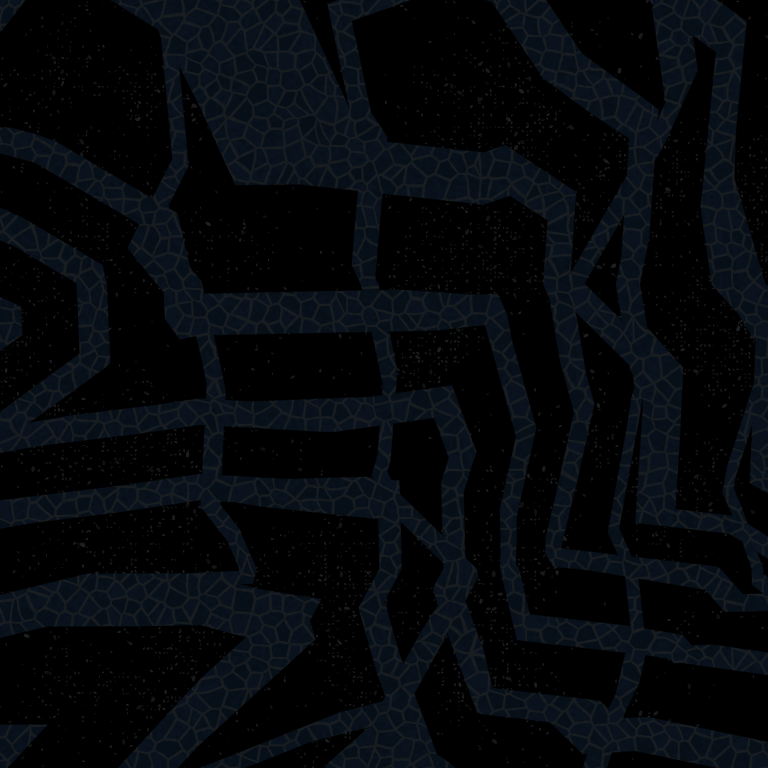
Write a WebGL 1 fragment shader that draws this pattern.

```glsl
precision highp float;
// Angular navy bands with a fine crackle, over black shards dusted with grey flecks.
uniform vec2 u_resolution;

vec2 hash2(vec2 p) {
  return fract(sin(vec2(dot(p, vec2(127.1, 311.7)), dot(p, vec2(269.5, 183.3)))) * 43758.55);
}

// Random values joined linearly over triangles: flat facets with straight creases.
vec2 facet(vec2 p) {
  vec2 cell = floor(p), f = fract(p);
  vec2 corner = f.x > f.y ? vec2(1.0, 0.0) : vec2(0.0, 1.0);
  float hi = max(f.x, f.y), lo = min(f.x, f.y);
  return hash2(cell) * (1.0 - hi) + hash2(cell + corner) * (hi - lo) + hash2(cell + 1.0) * lo;
}

float smoothNoise(vec2 p) {
  vec2 i = floor(p), f = fract(p);
  f *= f * (3.0 - 2.0 * f);
  float low = mix(hash2(i).x, hash2(i + vec2(1.0, 0.0)).x, f.x);
  float high = mix(hash2(i + vec2(0.0, 1.0)).x, hash2(i + 1.0).x, f.x);
  return mix(low, high, f.y);
}

// Two creased height fields; their contours become the wide bands and the thin struts.
vec2 heights(vec2 p) {
  vec2 q = p + 0.22 * (facet(p * 2.7 + 7.3) - 0.5);
  vec2 slope = vec2(dot(q, vec2(3.0, 3.8)), dot(q, vec2(2.6, -1.3)));
  return slope + facet(mat2(0.9, 0.4, -0.4, 0.9) * q * 3.7 + 3.1) * vec2(2.9, 1.7);
}

float band(float height, float steepness, float share, float soft) {
  float d = (abs(fract(height) - 0.5) - 0.5 * share) / max(steepness, 0.8);
  return 1.0 - smoothstep(-soft, soft, d);
}

// x: distance to the nearest cell border, y: random tone of the cell.
vec2 crackle(vec2 p) {
  vec2 cell = floor(p), f = fract(p), nearest = vec2(0.0), id = vec2(0.0);
  float best = 8.0, border = 8.0;
  for (int y = -1; y <= 1; y++)
    for (int x = -1; x <= 1; x++) {
      vec2 g = vec2(float(x), float(y));
      vec2 r = g + hash2(cell + g) - f;
      if (dot(r, r) < best) {
        best = dot(r, r);
        nearest = r;
        id = cell + g;
      }
    }
  for (int y = -2; y <= 2; y++)
    for (int x = -2; x <= 2; x++) {
      vec2 g = vec2(float(x), float(y));
      vec2 r = g + hash2(cell + g) - f, apart = r - nearest;
      if (dot(apart, apart) > 0.0001)
        border = min(border, dot(0.5 * (r + nearest), normalize(apart)));
    }
  return vec2(border, hash2(id + 5.7).x);
}

// Small slanted flecks, one at most per grid cell.
float flecks(vec2 p, float scale, float chance, float soft) {
  vec2 cell = floor(p * scale);
  vec2 place = hash2(cell + 31.0), kind = hash2(cell + 77.0);
  vec2 d = fract(p * scale) - 0.35 - 0.3 * place;
  float turn = 6.28 * place.x;
  d = mat2(cos(turn), sin(turn), -sin(turn), cos(turn)) * d * vec2(0.75, 1.3);
  float radius = 0.14 + 0.2 * kind.y;
  float dot_ = 1.0 - smoothstep(radius - soft * scale, radius + soft * scale, length(d));
  return dot_ * step(kind.x, chance) * (0.4 + 0.6 * place.y);
}

void main() {
  float pixel = 1.0 / min(u_resolution.x, u_resolution.y);
  vec2 p = gl_FragCoord.xy * pixel;

  // Bands, softened evenly through the slope of each field
  vec2 h = heights(p);
  vec2 dx = (heights(p + vec2(0.0005, 0.0)) - h) / 0.0005;
  vec2 dy = (heights(p + vec2(0.0, 0.0005)) - h) / 0.0005;
  float wide = band(h.x, length(vec2(dx.x, dy.x)), 0.35, 0.8 * pixel);
  float strut = band(h.y, length(vec2(dx.y, dy.y)), 0.1, 0.8 * pixel);
  float bands = max(wide, strut);

  // Crackled fill
  vec2 cracks = crackle(p * 48.0 + 0.5 * smoothNoise(p * 30.0));
  float grain = smoothNoise(p * 230.0);
  float tone = smoothstep(0.25, 0.75, 0.5 * cracks.y + 0.5 * grain);
  vec3 fill = mix(vec3(0.025, 0.058, 0.09), vec3(0.035, 0.07, 0.115), tone);
  float line = 1.0 - smoothstep(0.025, 0.06 + 48.0 * pixel, cracks.x);
  fill = mix(fill, vec3(0.105, 0.12, 0.13), line * (0.7 + 0.3 * grain));

  // Clustered dust on the black
  float cluster = smoothstep(0.3, 0.85, 0.6 * smoothNoise(p * 9.0) + 0.4 * smoothNoise(p * 27.0 + 4.0));
  float dust = max(flecks(p, 190.0, 0.03 + 0.3 * cluster, 0.6 * pixel),
                   flecks(p + 0.37, 110.0, 0.01 + 0.1 * cluster, 0.6 * pixel));
  vec3 ground = mix(vec3(0.0, 0.0, 0.004), vec3(0.12, 0.13, 0.13), dust);

  gl_FragColor = vec4(mix(ground, fill, bands), 1.0);
}
```
